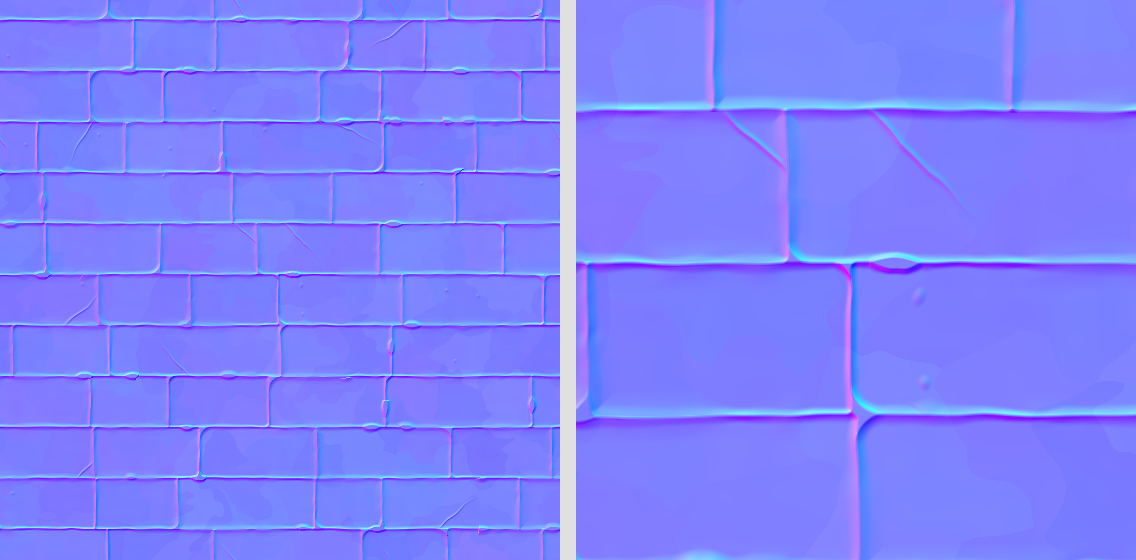
Left, the full canvas; right, a detail of the centre.
Give the GLSL for this texture map, as a WebGL 1 fragment shader.

```glsl
precision highp float;

uniform vec2 u_resolution;

const float TAU = 6.2831853;
const float ROWS = 11.0;
const float ROW_SHIFT = 0.39;
const float STEP = 0.001;

float hash(vec2 p, float seed) {
  return fract(sin(dot(p, vec2(127.1, 311.7)) + seed * 74.7) * 43758.5453);
}

// Layered sines with whole frequencies, so the pattern tiles
float waves(vec2 p, float phase) {
  vec2 a = TAU * p;
  float broad = sin(3.0 * a.x + 2.0 * a.y + phase + 1.5 * sin(4.0 * a.y - a.x));
  float mid = sin(7.0 * a.x - 5.0 * a.y + 2.0 * sin(6.0 * a.x + 3.0 * a.y + phase));
  float fine = sin(13.0 * a.x + 17.0 * a.y + 2.0 * sin(11.0 * a.y - 9.0 * a.x));
  return 0.5 * broad + 0.3 * mid + 0.2 * fine;
}

// Tiling cellular noise: distance to the nearest seed, and its random id
vec2 cellular(vec2 p, float cells) {
  vec2 base = floor(p * cells);
  vec2 f = fract(p * cells);
  vec2 nearest = vec2(8.0, 0.0);
  for (int j = -1; j <= 1; j++) {
    for (int i = -1; i <= 1; i++) {
      vec2 o = vec2(float(i), float(j));
      vec2 id = mod(base + o, cells);
      float d = length(o + vec2(hash(id, 1.0), hash(id, 2.0)) - f);
      if (d < nearest.x) nearest = vec2(d, hash(id, 3.0));
    }
  }
  return nearest;
}

// Left edge of a brick, in units of the mean brick length
float jointAt(float index, float row, float count) {
  return index + 0.5 * hash(vec2(mod(index, count), row), 4.0);
}

// Centre-relative position (xy) and half size (zw); id receives brick and row
vec4 brickAt(vec2 p, out vec2 id) {
  float y = p.y * ROWS + ROW_SHIFT;
  float row = mod(floor(y), ROWS);
  float count = 5.0 - step(abs(abs(row - 5.5) - 1.5), 0.1);
  float x = p.x * count + 0.5 * mod(row, 2.0) + 0.35 * hash(vec2(row), 5.0);
  float index = floor(x);
  index -= step(x, jointAt(index, row, count));
  float left = jointAt(index, row, count);
  float right = jointAt(index + 1.0, row, count);
  id = vec2(mod(index, count), row);
  return vec4((x - 0.5 * (left + right)) / count, (fract(y) - 0.5) / ROWS,
              0.5 * (right - left) / count, 0.5 / ROWS);
}

// Depth inside a box whose four corners are broken off by different amounts
float insideBrick(vec2 q, vec2 halfSize, vec2 id) {
  float chip = hash(id + 20.0 * step(0.0, q), 6.0);
  float radius = mix(0.004, 0.026, pow(chip, 5.0));
  vec2 d = abs(q) - halfSize + radius;
  return radius - length(max(d, 0.0)) - min(max(d.x, d.y), 0.0);
}

// A slanted groove that starts at the upper or lower edge and fades out
float crack(vec2 q, vec2 halfSize, vec2 id, float wobble) {
  float side = sign(hash(id, 7.0) - 0.5);
  vec2 from = q - halfSize * vec2(1.4 * hash(id, 8.0) - 0.7, side);
  float angle = mix(0.5, 1.1, hash(id, 9.0)) * sign(hash(id, 10.0) - 0.5);
  float across = dot(from, vec2(-sin(angle), cos(angle))) + 0.005 * wobble;
  float groove = max(1.0 - abs(across) / 0.004, 0.0);
  float fade = smoothstep(0.1, 0.03, length(from));
  return groove * groove * fade * step(0.7, hash(id, 11.0));
}

float surfaceHeight(vec2 p) {
  float rough = waves(p.yx, 2.0);
  vec2 warped = p + 0.0015 * vec2(waves(p, 4.0), waves(p, 1.0));
  vec2 id;
  vec4 brick = brickAt(warped, id);
  vec2 grain = cellular(p + 0.004 * rough, 28.0);
  float inside = insideBrick(brick.xy, brick.zw, id);

  // Smooth face with sparse pits and cracks
  float face = -0.0007 * smoothstep(0.14, 0.0, grain.x) * step(0.96, grain.y);
  face -= 0.0014 * crack(brick.xy, brick.zw, id, rough);

  // Soft worn shoulder, in patches along the edges
  float shoulder = max(1.0 - inside / 0.016, 0.0);
  face -= 0.0016 * shoulder * shoulder * smoothstep(-0.3, 0.6, waves(p, 7.0));

  // Ragged bevel falling into the joint, with a few bites taken out
  float bite = smoothstep(0.55, 0.1, grain.x) * step(0.86, grain.y);
  inside -= 0.0012 * grain.x + 0.005 * bite;
  float width = 0.0058 * (1.0 + 0.5 * rough);
  float edge = clamp(1.0 - inside / width, 0.0, 1.2);
  float bevel = edge * edge;
  return face * max(1.0 - bevel, 0.0) - 0.0025 * bevel;
}

// Broad lean of each brick and of the flat patches hewn into it
vec2 faceLean(vec2 p) {
  vec2 id;
  brickAt(p, id);
  vec2 bend = 0.025 * vec2(waves(p, 3.0), waves(p, 6.0));
  float patchId = cellular(p + bend, 13.0).y;
  vec2 brickLean = vec2(hash(id, 12.0), hash(id, 13.0)) - 0.5;
  vec2 patchLean = vec2(patchId, fract(patchId * 7.3)) - 0.5;
  return 0.045 * brickLean + 0.045 * patchLean + 0.4 * bend;
}

void main() {
  vec2 uv = gl_FragCoord.xy / u_resolution;
  vec2 dx = vec2(STEP, 0.0);
  vec2 dy = dx.yx;
  vec2 slope = vec2(surfaceHeight(uv - dx) - surfaceHeight(uv + dx),
                    surfaceHeight(uv + dy) - surfaceHeight(uv - dy)) / (2.0 * STEP);
  vec2 tint = vec2(0.49, 0.5) + vec2(0.42, 0.5) * clamp(slope, -0.85, 0.85);
  gl_FragColor = vec4(tint + faceLean(uv), 1.0, 1.0);
}
```
